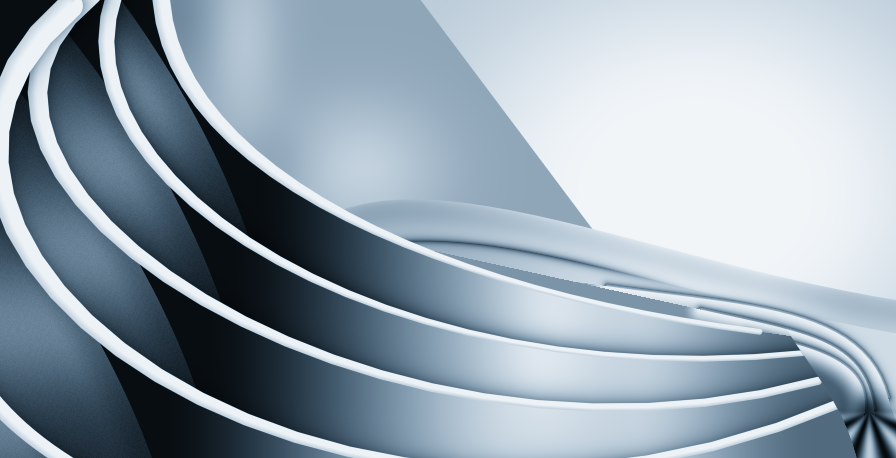
Reproduce this background procedurally as a Shadertoy shader.

```glsl
// Sweeping brushed-steel bands with pale rims in front of a bright wall.
// Cubic curves give signed distances; layers are painted back to front as
// a single brightness, which is tinted to cool steel at the end.

const float HEIGHT = 392.0; // design units per canvas height, y runs down

float hash(vec2 p) {
    return fract(sin(dot(p, vec2(12.9898, 78.233))) * 43758.5453);
}

float glow(vec2 p, vec2 center, vec2 radius) {
    vec2 q = (p - center) / radius;
    return exp(-dot(q, q));
}

float cover(float d) {
    float px = HEIGHT / iResolution.y;
    return smoothstep(-0.7 * px, 0.7 * px, d);
}

vec3 steel(float tone) {
    float t = clamp(tone, 0.0, 1.0);
    return vec3(t) + vec3(-0.4, 0.0, 0.32) * t * (1.0 - t);
}

vec2 bezier(vec2 a, vec2 b, vec2 c, vec2 d, float t) {
    float s = 1.0 - t;
    return s * s * s * a + 3.0 * s * s * t * b + 3.0 * s * t * t * c + t * t * t * d;
}

// x: distance, positive below or left of the curve; y: place along it
vec2 curve(vec2 p, vec2 a, vec2 b, vec2 c, vec2 d) {
    const int STEPS = 24;
    vec2 best = vec2(1e6, 0.0), from = a;
    for (int i = 1; i <= STEPS; i++) {
        vec2 to = bezier(a, b, c, d, float(i) / float(STEPS));
        vec2 seg = to - from, q = p - from;
        float h = clamp(dot(q, seg) / dot(seg, seg), 0.0, 1.0);
        float dist = length(q - seg * h);
        if (dist < abs(best.x)) {
            float side = seg.x * q.y - seg.y * q.x;
            best = vec2(side < 0.0 ? -dist : dist, (float(i) - 1.0 + h) / float(STEPS));
        }
        from = to;
    }
    return best;
}

// Wall with a soft light, and a darker panel cut by a diagonal
float backdrop(vec2 p) {
    float wall = 0.80 + 0.16 * smoothstep(1.25, 0.35, length((p - vec2(595, 165)) / vec2(255, 205)));
    float panel = 0.65 + 0.13 * glow(p, vec2(208, 35), vec2(32, 85))
        + 0.17 * glow(p, vec2(310, 145), vec2(70, 60))
        - 0.12 * glow(p, vec2(150, 10), vec2(35, 60))
        - 0.06 * glow(p, vec2(235, 140), vec2(35, 35));
    return mix(panel, wall, cover(dot(p - vec2(360, 0), vec2(0.8, -0.6))));
}

// Thin distant ribbon: pale lip, then a face that darkens with depth
float ribbon(float tone, float d, float top, float bottom, float depth) {
    float face = mix(top, bottom, smoothstep(0.0, depth, d));
    float seam = 0.45 * exp(-abs(d + 2.0) / 2.0);
    return mix(tone * (1.0 - seam), face, cover(d));
}

// Inner side of a band: curved leaf at left, dark gap, then bright metal
float bandFace(vec2 p, vec2 tip) {
    float rise = tip.y - p.y;
    float edge = tip.x - 0.36 * rise - 0.00095 * rise * rise - p.x;
    float leaf = 0.17 + 0.34 * exp(-pow((rise - 115.0) / 65.0, 2.0))
        + 0.40 * smoothstep(260.0, 325.0, rise);
    leaf *= 0.72 + 0.28 * smoothstep(0.0, 35.0, edge);
    leaf += 0.03 * (hash(floor(p * 1.3)) - 0.5);
    float metal = 0.05 + 0.78 * smoothstep(5.0, 275.0, p.x - tip.x)
        + 0.08 * glow(p, vec2(465, 290), vec2(45, 90));
    metal *= 1.0 - 0.5 * smoothstep(540.0, 700.0, p.x);
    return mix(metal, leaf, cover(edge));
}

float band(float tone, vec2 p, vec2 c, vec2 tip, vec2 widths, float shade, float clip) {
    float w = mix(widths.x, widths.y, smoothstep(0.0, 0.8, c.y));
    float shadow = shade * exp(-max(-c.x - w, 0.0) / 7.0);
    float rim = 0.95 - 0.12 * smoothstep(0.0, w, c.x);
    float body = mix(rim, bandFace(p, tip), cover(c.x - w));
    return mix(tone, mix(tone * (1.0 - shadow), body, cover(c.x + w)), clip);
}

void mainImage(out vec4 fragColor, in vec2 fragCoord) {
    vec2 p = vec2(fragCoord.x, iResolution.y - fragCoord.y) * HEIGHT / iResolution.y;
    float tone = backdrop(p);

    // Distant ribbons closing on the hub at right
    float d = curve(p, vec2(270, 190), vec2(370, 130), vec2(560, 225), vec2(775, 258)).x;
    float lit = mix(0.64, 0.84, smoothstep(310.0, 570.0, p.x)) - 0.12 * smoothstep(640.0, 740.0, p.x);
    tone = mix(tone, lit + 0.08 * exp(-abs(d) / 4.0) + 0.08 * smoothstep(10.0, 30.0, d), cover(d));
    d = curve(p, vec2(340, 207), vec2(450, 200), vec2(560, 248), vec2(765, 285)).x;
    float crease = 0.6 * exp(-abs(d) / 2.5) * (1.0 - smoothstep(480.0, 610.0, p.x));
    tone = mix(tone, mix(0.70, 0.86, smoothstep(360.0, 530.0, p.x)), cover(d)) * (1.0 - crease);
    d = curve(p, vec2(520, 245), vec2(640, 262), vec2(740, 262), vec2(760, 340)).x;
    tone = ribbon(tone, d, 0.94, 0.68, 18.0);
    d = curve(p, vec2(600, 265), vec2(690, 285), vec2(740, 290), vec2(748, 350)).x;
    tone = ribbon(tone, d, 0.95, 0.58, 16.0);
    d = curve(p, vec2(640, 285), vec2(700, 297), vec2(745, 310), vec2(740, 352)).x;
    tone = ribbon(tone, d, 0.93, 0.38, 20.0);

    // Dark hub with fanned glints below it
    vec2 hub = p - vec2(744, 352);
    float fan = 0.42 + 0.38 * sin(atan(hub.x, hub.y) * 9.0 + 1.5);
    tone = mix(tone, fan, smoothstep(-4.0, 12.0, hub.y));
    tone *= 1.0 - 0.8 * glow(hub, vec2(0), vec2(17, 15));

    // Large bands, innermost first, trimmed where they meet the hub
    float clip = cover(curve(p, vec2(650, 200), vec2(650, 290), vec2(715, 310), vec2(735, 400)).x);
    vec2 c = curve(p, vec2(138, 0), vec2(150, 150), vec2(380, 250), vec2(650, 284));
    tone = band(tone, p, c, vec2(210, 195), vec2(7.5, 2.5), 0.0, clip);
    c = curve(p, vec2(98, -5), vec2(42, 155), vec2(330, 340), vec2(690, 302));
    tone = band(tone, p, c, vec2(188, 255), vec2(7.0, 2.5), 0.45, clip);
    c = curve(p, vec2(78, -5), vec2(-110, 145), vec2(315, 432), vec2(700, 326));
    tone = band(tone, p, c, vec2(167, 330), vec2(9.0, 3.5), 0.35, clip);
    c = curve(p, vec2(60, 5), vec2(-170, 200), vec2(270, 540), vec2(722, 344));
    tone = band(tone, p, c, vec2(130, 392), vec2(11.0, 4.0), 0.3, clip);
    c = curve(p, vec2(-60, 250), vec2(-20, 350), vec2(30, 385), vec2(120, 430));
    tone = band(tone, p, c, vec2(90, 470), vec2(8.0, 6.0), 0.3, clip);

    fragColor = vec4(steel(tone), 1.0);
}
```
